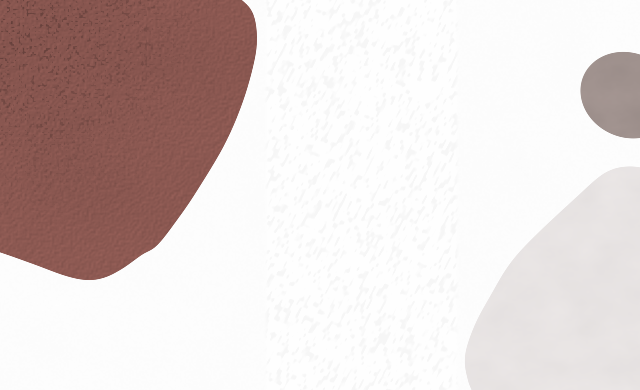
A WebGL 2 fragment shader for this background:

```glsl
#version 300 es
precision highp float;

uniform vec2 u_resolution;
out vec4 fragColor;

const int KNOTS = 20;
const int STEPS = 6;

const vec3 PAPER = vec3(0.99);
const vec3 CLAY = vec3(0.545, 0.345, 0.318);
const vec3 STONE = vec3(0.625, 0.570, 0.555);
const vec3 MIST = vec3(0.908, 0.892, 0.890);

// Outlines in units of the canvas height, closed through the outside
const vec2 CLAY_OUTLINE[KNOTS] = vec2[KNOTS](
  vec2(-.13, 1.13), vec2(.43, 1.09), vec2(.566, 1.03), vec2(.62, 1.0),
  vec2(.65, .962), vec2(.659, .897), vec2(.648, .825), vec2(.618, .726),
  vec2(.573, .624), vec2(.504, .509), vec2(.457, .44), vec2(.404, .372),
  vec2(.363, .346), vec2(.312, .31), vec2(.267, .288), vec2(.222, .282),
  vec2(.167, .293), vec2(.085, .323), vec2(0., .353), vec2(-.13, .395));

const vec2 MIST_OUTLINE[KNOTS] = vec2[KNOTS](
  vec2(1.641, .571), vec2(1.607, .573), vec2(1.571, .566), vec2(1.534, .545),
  vec2(1.474, .491), vec2(1.389, .412), vec2(1.331, .353), vec2(1.295, .306),
  vec2(1.261, .248), vec2(1.222, .177), vec2(1.197, .111), vec2(1.192, .068),
  vec2(1.199, .028), vec2(1.209, 0.), vec2(1.24, -.07), vec2(1.5, -.12),
  vec2(1.8, -.12), vec2(1.8, .2), vec2(1.8, .45), vec2(1.7, .56));

float hash(vec2 p) {
  vec3 q = fract(p.xyx * 0.1031);
  q += dot(q, q.yzx + 33.33);
  return fract((q.x + q.y) * q.z);
}

float noise(vec2 p) {
  vec2 i = floor(p), f = fract(p);
  f = f * f * (3.0 - 2.0 * f);
  return mix(mix(hash(i), hash(i + vec2(1, 0)), f.x),
             mix(hash(i + vec2(0, 1)), hash(i + vec2(1, 1)), f.x), f.y);
}

float fbm(vec2 p) {
  float sum = 0.0, amp = 0.5;
  for (int i = 0; i < 4; i++) {
    sum += amp * noise(p);
    p = mat2(1.6, 1.2, -1.2, 1.6) * p + 17.0;
    amp *= 0.5;
  }
  return sum;
}

// Catmull-Rom curve between b and c
vec2 spline(vec2 a, vec2 b, vec2 c, vec2 d, float t) {
  return b + 0.5 * t * (c - a + t * (2.0 * a - 5.0 * b + 4.0 * c - d
         + t * (3.0 * (b - c) + d - a)));
}

// Signed distance to a smooth closed outline, negative inside
float blobDistance(vec2 p, vec2 knots[KNOTS]) {
  float nearest = 1e3, side = 1.0;
  for (int i = 0; i < KNOTS; i++) {
    vec2 a = knots[(i + KNOTS - 1) % KNOTS], b = knots[i];
    vec2 c = knots[(i + 1) % KNOTS], d = knots[(i + 2) % KNOTS];
    vec2 start = b;
    for (int s = 1; s <= STEPS; s++) {
      vec2 end = spline(a, b, c, d, float(s) / float(STEPS));
      vec2 e = end - start, w = p - start;
      vec2 off = w - e * clamp(dot(w, e) / dot(e, e), 0.0, 1.0);
      nearest = min(nearest, dot(off, off));
      if ((start.y > p.y) != (end.y > p.y) && w.x < e.x * w.y / e.y) side = -side;
      start = end;
    }
  }
  return side * sqrt(nearest);
}

// Ellipse leaning by a shear
float pebbleDistance(vec2 p, vec2 center, vec2 radius, float lean) {
  vec2 q = p - center;
  q.x += lean * q.y;
  return (length(q / radius) - 1.0) * min(radius.x, radius.y);
}

float coverage(float dist, float pixel) {
  return smoothstep(0.5 * pixel, -0.5 * pixel, dist);
}

// Paper with a whiter middle panel of slanted flecks
vec3 paperColor(vec2 p) {
  float panel = smoothstep(0.675, 0.69, p.x) * smoothstep(1.18, 1.165, p.x);
  vec2 slanted = mat2(0.9, 0.35, -0.45, 0.9) * p;
  float flecks = smoothstep(0.56, 0.85, noise(slanted * vec2(150.0, 75.0)));
  float grain = noise(p * 240.0) - 0.5;
  float cloud = fbm(p * 9.0) - 0.47;
  return PAPER + mix(0.006 * grain + 0.006 * cloud, 0.006 - 0.03 * flecks, panel);
}

// Plaster relief, lit from one side, with dark pits toward the upper left
vec3 clayColor(vec2 p) {
  vec2 q = p * 170.0;
  float relief = noise(q) - noise(q + vec2(0.6, -0.6));
  float corner = smoothstep(0.75, 0.0, length(p - vec2(0.0, 1.0)));
  float pits = smoothstep(0.66, 0.9, noise(p * 200.0 + 40.0)) * corner;
  float cloud = fbm(p * 6.0) - 0.47;
  return CLAY * (1.0 + 0.09 * relief + 0.05 * cloud - 0.22 * pits - 0.03 * corner);
}

vec3 washColor(vec3 base, vec2 p, float strength) {
  return base * (1.0 + strength * (fbm(p * vec2(14.0, 20.0)) - 0.47));
}

void main() {
  float pixel = 1.0 / u_resolution.y;
  vec2 p = gl_FragCoord.xy * pixel;
  float pebble = pebbleDistance(p, vec2(1.611, 0.756), vec2(0.122, 0.111), 0.115);

  vec3 color = paperColor(p);
  color = mix(color, clayColor(p), coverage(blobDistance(p, CLAY_OUTLINE), pixel));
  color = mix(color, washColor(MIST, p, 0.035), coverage(blobDistance(p, MIST_OUTLINE), pixel));
  color = mix(color, washColor(STONE, p, 0.09), coverage(pebble, pixel));
  fragColor = vec4(clamp(color, 0.0, 1.0), 1.0);
}
```
